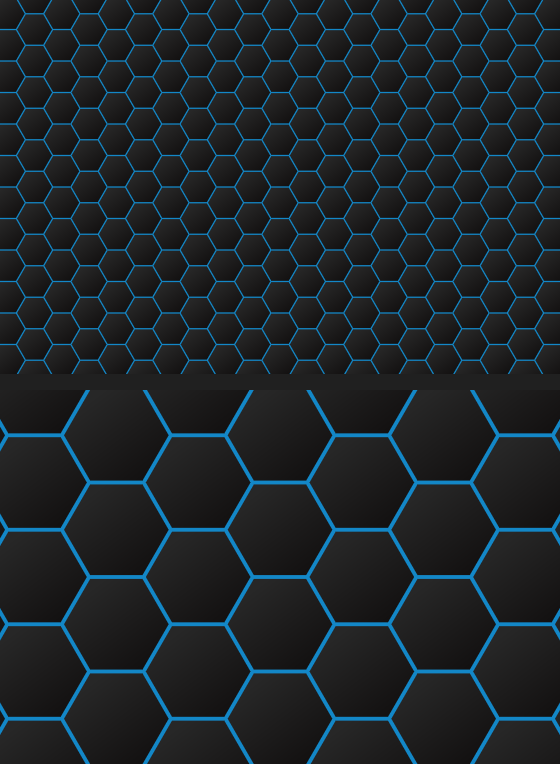
Top: the whole. Bottom: its middle third, enlarged.
A WebGL 1 fragment shader for this pattern:

```glsl
precision highp float;
// Honeycomb of dark, diagonally shaded flat-top hexagons with thin blue seams.
// Two interleaved rectangular lattices give the nearest cell centre, and the
// hexagon distance from that centre gives the seam.

uniform vec2 u_resolution;

// Offset from the nearest point of a rectangular lattice.
vec2 latticeOffset(vec2 p, vec2 pitch) {
    return mod(p + 0.5 * pitch, pitch) - 0.5 * pitch;
}

// Offset from the centre of the hexagon containing p; hexagons are 1 unit tall.
vec2 hexOffset(vec2 p) {
    vec2 pitch = vec2(1.73205, 1.0);
    vec2 a = latticeOffset(p - vec2(0.0, 0.5), pitch);
    vec2 b = latticeOffset(p - vec2(0.866025, 0.0), pitch);
    return dot(a, a) < dot(b, b) ? a : b;
}

// Distance from a point inside the hexagon to its nearest side.
float sideDistance(vec2 q) {
    q = abs(q);
    return 0.5 - max(q.y, dot(q, vec2(0.866025, 0.5)));
}

void main() {
    // Canvas width spans 17.78 hexagon heights; a seam lies at the centre.
    float pixel = 17.78 / u_resolution.x;
    vec2 p = (gl_FragCoord.xy - 0.5 * u_resolution) * pixel;
    vec2 q = hexOffset(p);

    // Face: light at the upper left, dark at the lower right.
    float shade = clamp(0.45 + dot(q, vec2(0.6, -0.8)), 0.0, 1.0);
    vec3 color = mix(vec3(0.152, 0.152, 0.152), vec3(0.072, 0.064, 0.064), shade);

    // Seam, smoothed over one pixel.
    float seam = clamp(0.5 + (0.0203 - sideDistance(q)) / pixel, 0.0, 1.0);
    color = mix(color, vec3(0.075, 0.53, 0.78), seam);

    gl_FragColor = vec4(color, 1.0);
}
```
